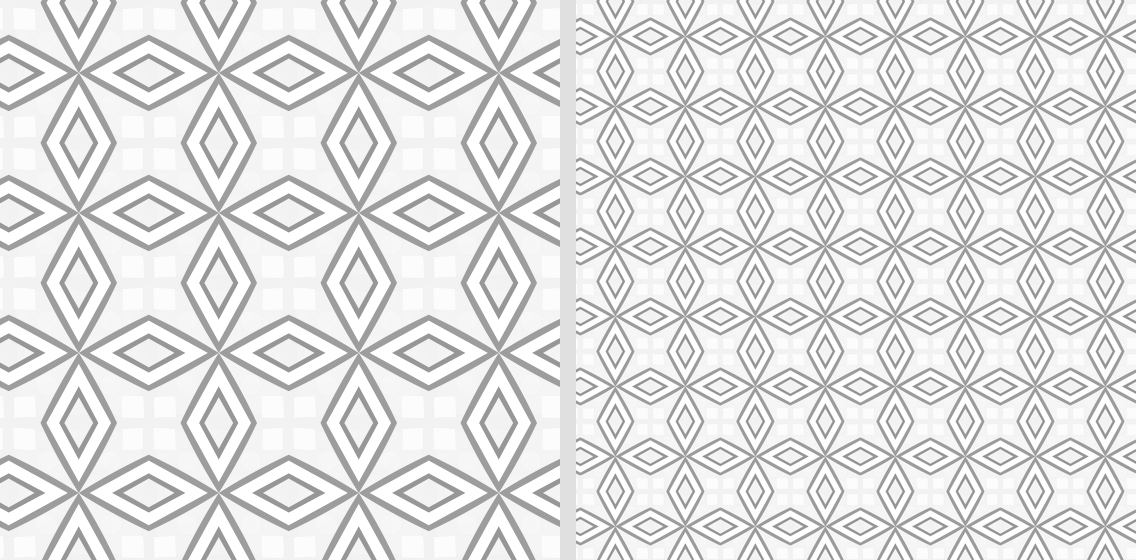
Left: one tile. Right: repeated 2 by 2.
A Shadertoy shader for this pattern:

```glsl
// Lattice of pointed petals meeting in four-way stars, each holding a diamond ring,
// over pale ground with faint uneven tiles. One folded petal serves all directions;
// gradient noise that wraps in every cell roughens the ground.

#define REPEATS 4.0
#define NODE_POS vec2(0.5625, 0.479)    // star centre, in cells
#define PETAL_HALF_WIDTH 0.273
#define PETAL_BULGE 0.0105
#define PETAL_INNER vec2(0.422, 0.231)  // half axes of the white diamond
#define RING_OUTER vec2(0.262, 0.140)
#define RING_INNER vec2(0.184, 0.103)
#define OUTLINE_GREY 0.615
#define RING_GREY 0.592
#define GROUND_GREY 0.958
#define TILE_GREY 0.988
#define NOISE_PERIOD 5.0                // noise lattice steps per cell

// Random unit gradient at a lattice point, wrapped to one cell
vec2 gradientAt(vec2 lattice) {
    lattice = mod(lattice, NOISE_PERIOD);
    float h = fract(sin(dot(lattice, vec2(127.1, 311.7))) * 4375.85);
    return vec2(cos(6.2832 * h), sin(6.2832 * h));
}

float gradientNoise(vec2 p) {
    vec2 i = floor(p), f = p - i;
    vec2 w = f * f * f * (f * (f * 6.0 - 15.0) + 10.0);
    vec2 e = vec2(1.0, 0.0);
    float bottom = mix(dot(gradientAt(i), f),
                       dot(gradientAt(i + e.xy), f - e.xy), w.x);
    float top = mix(dot(gradientAt(i + e.yx), f - e.yx),
                    dot(gradientAt(i + e.xx), f - e.xx), w.x);
    return mix(bottom, top, w.y);
}

float diamondDist(vec2 p, vec2 axes) {
    return (p.x / axes.x + p.y / axes.y - 1.0) * axes.x * axes.y / length(axes);
}

float boxDist(vec2 p, float halfSize) {
    vec2 d = abs(p) - halfSize;
    return length(max(d, 0.0)) + min(max(d.x, d.y), 0.0);
}

// Coverage of a shape, smoothed over about one pixel
float fill(float dist, float pixel) {
    return 1.0 - smoothstep(-0.6 * pixel, 0.6 * pixel, dist);
}

// Pale ground: crossing bands, four tiles and faint corner patches
float groundShade(vec2 q, float pixel) {
    vec2 n = (q + 0.5) * NOISE_PERIOD;
    float mottle = gradientNoise(n);
    vec2 warp = vec2(mottle, gradientNoise(n + vec2(2.0, 3.0)));
    vec2 a = abs(q + 0.014 * warp);
    float soft = max(pixel, 0.006);

    float shade = GROUND_GREY + 0.008 * mottle;
    float band = fill(min(a.x, a.y) - 0.058, soft);
    shade -= 0.008 * band;
    float patchDist = length(a - 0.27) - 0.075;
    shade += 0.009 * fill(patchDist, soft);
    shade -= 0.008 * fill(abs(patchDist) - 0.003, soft);

    float tile = boxDist(a - 0.113, 0.068) - 0.007;
    shade -= 0.012 * fill(abs(tile) - 0.004, soft);
    return mix(shade, TILE_GREY, fill(tile, soft));
}

void mainImage(out vec4 fragColor, in vec2 fragCoord) {
    float pixel = REPEATS / min(iResolution.x, iResolution.y);
    vec2 q = fract(fragCoord / iResolution.xy * REPEATS - NODE_POS) - 0.5;

    // Fold onto one half petal: x from its middle to the node, y across it
    vec2 edge = 0.5 - abs(q);
    float toNode = max(edge.x, edge.y);
    vec2 petal = vec2(0.5 - toNode, min(edge.x, edge.y));

    // Slightly bowed outer contour
    float s = 2.0 * toNode;
    float contour = PETAL_HALF_WIDTH * s + PETAL_BULGE * 4.0 * s * (1.0 - s);
    float outline = (petal.y - contour) * 0.87;

    // Layers from the ground up
    float ground = groundShade(q, pixel);
    float shade = mix(ground, OUTLINE_GREY, fill(outline, pixel));
    shade = mix(shade, 1.0, fill(diamondDist(petal, PETAL_INNER), pixel));
    shade = mix(shade, RING_GREY, fill(diamondDist(petal, RING_OUTER), pixel));
    shade = mix(shade, ground, fill(diamondDist(petal, RING_INNER), pixel));
    fragColor = vec4(vec3(shade), 1.0);
}
```
